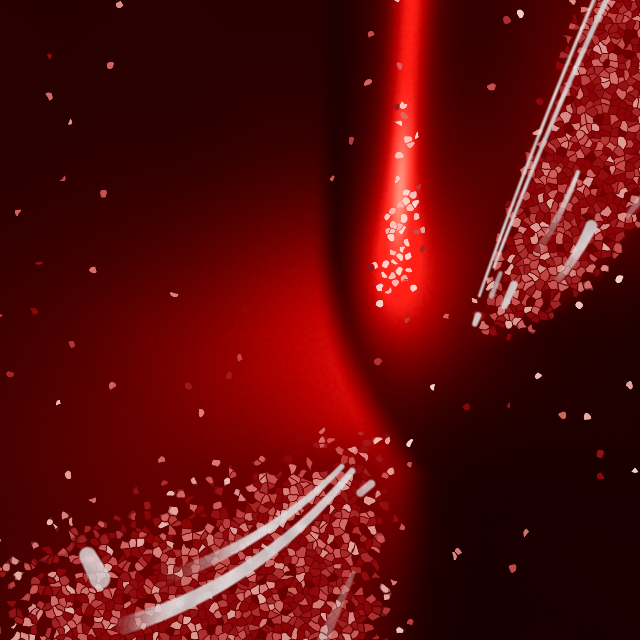
Reproduce this background procedurally as a WebGL 2 fragment shader.

```glsl
#version 300 es
precision highp float;
uniform vec2 u_resolution;
out vec4 fragColor;

vec2 hash2(vec2 p) {
    vec3 q = fract(p.xyx * vec3(0.1031, 0.103, 0.0973));
    q += dot(q, q.yzx + 33.33);
    return fract((q.xx + q.yz) * q.zy);
}

float gradientNoise(vec2 p) {
    vec2 i = floor(p), f = p - i, w = f * f * (3.0 - 2.0 * f);
    vec4 n;
    for (int k = 0; k < 4; k++) {
        vec2 corner = vec2(k & 1, k >> 1);
        n[k] = dot(hash2(i + corner) * 2.0 - 1.0, f - corner);
    }
    return mix(mix(n.x, n.y, w.x), mix(n.z, n.w, w.x), w.y);
}

float bell(float x) { return exp(-x * x); }

// Centre line of the upright beam
float beamX(float y) { return 0.617 + 0.06 * pow(max(y - 0.53, 0.0), 1.1); }

// Red light: a glow cut by a curved edge, and a beam in the shade behind it
vec3 backdrop(vec2 p) {
    float dip = clamp(0.62 - p.y, 0.0, 0.36);
    float edge = 0.5 + 0.9 * dip * dip;
    float dx = max(edge - p.x, 0.0);
    float left = 0.15 + 0.62 * exp(-pow(dx / 0.22, 1.25)) * bell((p.y - 0.43) / 0.23);
    left += 0.17 * bell(length((p - vec2(0.25, 0.28)) / vec2(0.38, 0.28)));

    float bx = p.x - beamX(p.y);
    float right = 0.1 + 0.06 * smoothstep(0.25, 0.75, p.y);
    right += 0.45 * bell(length((p - vec2(0.625, 0.54)) / vec2(0.08, 0.12)));
    right += 0.26 * bell(length((p - vec2(0.69, 0.6)) / vec2(0.12, 0.2)));
    right += 0.25 * bell(length((p - vec2(0.93, 0.82)) / vec2(0.13, 0.28)));
    right += 0.25 * bell(bx / 0.055) * smoothstep(0.5, 0.8, p.y);
    right += 0.6 * bell(bx / mix(0.045, 0.026, smoothstep(0.5, 0.85, p.y))) * smoothstep(0.43, 0.64, p.y);
    right *= 1.0 - 0.3 * bell((p.x - 0.525) / 0.03) * smoothstep(0.3, 0.5, p.y);
    right += 0.12 * bell(length((p - vec2(0.59, 0.24)) / vec2(0.07, 0.17)));
    right -= 0.05 * bell(length((p - vec2(0.95, 0.5)) / vec2(0.2, 0.1)));

    float red = mix(left, right, smoothstep(-0.014, 0.03 + 0.1 * dip, p.x - edge));
    red *= 1.0 + 0.1 * gradientNoise(p * 6.0) + 0.06 * gradientNoise(p * 150.0);
    vec3 col = vec3(red, 0.12 * smoothstep(0.7, 1.05, red) * vec2(1.0, 0.7));

    // Hot core of the beam
    float core = bell(bx / 0.013) * smoothstep(0.54, 0.7, p.y) * (1.0 - smoothstep(0.7, 0.88, p.y));
    return col + vec3(0.35, 0.45, 0.4) * core;
}

// Share of cells filled by flakes: x = two dense banks, y = column, z = stray
vec3 flakeDensity(vec2 p) {
    float low = smoothstep(-0.1, mix(0.16, 0.03, smoothstep(0.15, 0.55, p.x)), 0.18 + 0.18 * p.x - p.y);
    low *= (1.0 - smoothstep(0.54, 0.67, p.x)) * smoothstep(-0.2, 0.15, p.x);
    float high = smoothstep(-0.018, 0.035, p.x - 0.735 - (p.y - 0.49) * 0.333);
    float rim = p.x - 0.75;
    high *= smoothstep(-0.025, 0.05, p.y - 0.47 - 2.9 * rim * rim);
    float column = bell((p.x - beamX(p.y)) / mix(0.032, 0.013, smoothstep(0.56, 0.75, p.y)));
    column *= smoothstep(0.52, 0.57, p.y) * (1.0 - smoothstep(0.74, 0.87, p.y));
    return vec3(max(low * low, high), 0.65 * column, 0.011);
}

// Voronoi flakes: rgb colour and coverage
vec4 flakes(vec2 p) {
    vec2 q = p * 84.0 + 0.35 * vec2(gradientNoise(p * 100.0), gradientNoise(p * 100.0 + 40.0));
    vec2 base = floor(q), id = base, nearest = vec2(9.0);
    for (int k = 0; k < 9; k++) {
        vec2 cell = base + vec2(k % 3, k / 3) - 1.0;
        vec2 d = cell + hash2(cell) - q;
        if (dot(d, d) < dot(nearest, nearest)) { nearest = d; id = cell; }
    }
    float border = 1.0;
    for (int k = 0; k < 25; k++) {
        vec2 cell = id + vec2(k % 5, k / 5) - 2.0;
        vec2 d = cell + hash2(cell) - q, gap = d - nearest;
        if (dot(gap, gap) > 0.0001) border = min(border, dot(0.5 * (nearest + d), normalize(gap)));
    }
    vec3 density = flakeDensity((id + hash2(id)) / 84.0);
    vec2 rnd = hash2(id + 71.0);
    float filled = step(rnd.x, max(max(density.x * 0.95, density.y), density.z));
    float shine = mix(rnd.y, 0.8 * rnd.y * rnd.y, smoothstep(0.0, 0.3, density.x));
    shine = mix(shine, 1.0, 0.7 * smoothstep(0.05, 0.4, density.y));
    vec3 col = mix(vec3(0.56, 0.02, 0.03), vec3(0.84, 0.36, 0.35), smoothstep(0.0, 0.45, shine));
    col = mix(col, vec3(1.0, 0.88, 0.85), smoothstep(0.35, 1.0, shine));
    // Loose flakes are small and round, packed ones fill their cells
    float loose = 1.0 - smoothstep(0.0, 0.6, density.x);
    float body = smoothstep(0.0, 0.14, border) * (1.0 - loose * smoothstep(0.42, 0.56, length(nearest)));
    return vec4(col, filled * body * mix(0.95, 0.85, density.x));
}

// Bowed stroke from a to b with its own half width at each end
float stroke(vec2 p, vec2 a, vec2 b, float bend, float wa, float wb) {
    vec2 dir = normalize(b - a), d = p - a;
    float len = length(b - a), along = dot(d, dir), t = clamp(along / len, 0.0, 1.0);
    float across = dot(d, vec2(-dir.y, dir.x)) - 4.0 * bend * t * (1.0 - t);
    float dist = length(vec2(along - t * len, across)) - mix(wa, wb, t);
    return 1.0 - smoothstep(-0.003, 0.0015, dist);
}

float streaks(vec2 p) {
    // Lower arcs
    float s = stroke(p, vec2(0.195, 0.023), vec2(0.55, 0.264), -0.033, 0.015, 0.006) * smoothstep(0.16, 0.27, p.x);
    s = max(s, stroke(p, vec2(0.26, 0.098), vec2(0.534, 0.271), -0.02, 0.011, 0.005) * smoothstep(0.24, 0.4, p.x));
    s = max(s, stroke(p, vec2(0.137, 0.132), vec2(0.156, 0.096), 0.0, 0.014, 0.017) * 0.9);
    s = max(s, stroke(p, vec2(0.563, 0.23), vec2(0.58, 0.244), 0.0, 0.007, 0.007) * 0.85);
    s = max(s, stroke(p, vec2(0.552, 0.105), vec2(0.505, 0.0), 0.0, 0.004, 0.01) * 0.4);
    // Upper lines and dashes
    s = max(s, stroke(p, vec2(0.932, 1.01), vec2(0.749, 0.538), -0.004, 0.0035, 0.003));
    s = max(s, stroke(p, vec2(0.952, 1.01), vec2(0.772, 0.583), -0.004, 0.005, 0.003));
    s = max(s, stroke(p, vec2(0.903, 0.731), vec2(0.84, 0.607), 0.004, 0.004, 0.007) * smoothstep(0.57, 0.72, p.y));
    s = max(s, stroke(p, vec2(0.924, 0.647), vec2(0.873, 0.564), 0.003, 0.01, 0.006) * smoothstep(0.52, 0.62, p.y));
    s = max(s, stroke(p, vec2(0.803, 0.555), vec2(0.788, 0.522), 0.0, 0.007, 0.006));
    s = max(s, stroke(p, vec2(0.782, 0.573), vec2(0.768, 0.538), 0.0, 0.004, 0.005) * 0.8);
    s = max(s, stroke(p, vec2(0.747, 0.507), vec2(0.742, 0.494), 0.0, 0.006, 0.005));
    return max(s, stroke(p, vec2(1.0, 0.688), vec2(0.98, 0.662), 0.0, 0.007, 0.004) * 0.5);
}

void main() {
    vec2 p = gl_FragCoord.xy / u_resolution;
    vec3 col = backdrop(p);
    vec3 density = flakeDensity(p);
    col.r = mix(col.r, 0.45, 0.8 * density.x);
    vec4 flake = flakes(p);
    col = mix(col, flake.rgb, flake.a);
    float silver = 0.85 + 0.15 * gradientNoise(p * 35.0);
    col = mix(col, vec3(1.0, 0.98, 0.98) * silver, 0.92 * streaks(p));
    fragColor = vec4(clamp(col, 0.0, 1.0), 1.0);
}
```
